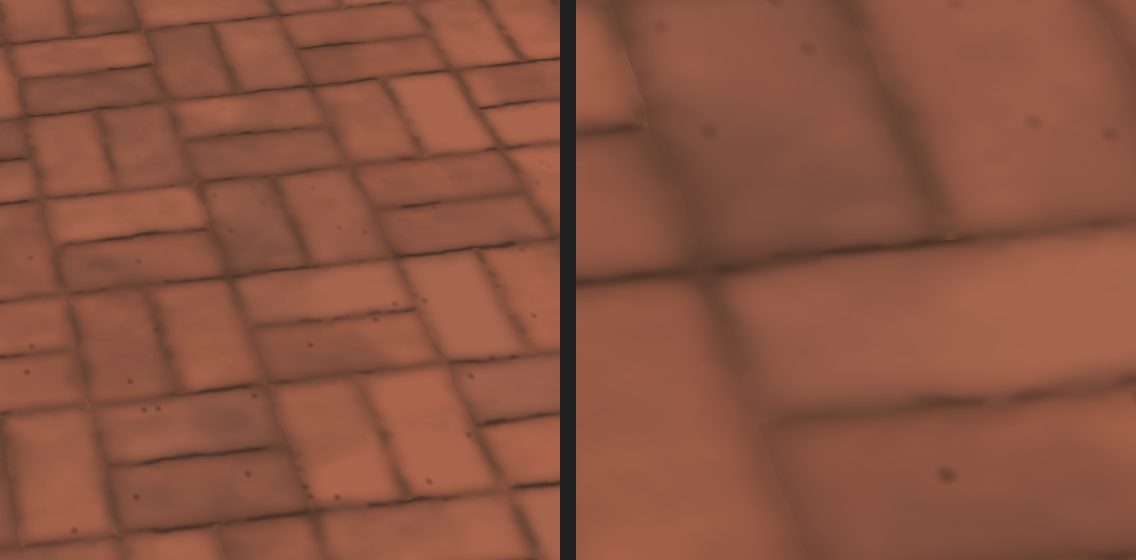
Left, the full canvas; right, a detail of the centre.
Write a WebGL 2 fragment shader that draws this texture.

```glsl
#version 300 es
precision highp float;

uniform vec2 u_resolution;
out vec4 fragColor;

float hash(vec2 p) {
    return fract(sin(dot(p, vec2(127.1, 311.7))) * 43758.5);
}

// Cellular noise: x = blended cell value, y = distance to nearest point, z = its id
vec3 cells(vec2 p) {
    vec2 base = floor(p);
    float sum = 0.0, total = 0.0, nearest = 9.0, id = 0.0;
    for (int j = -1; j <= 1; j++) {
        for (int i = -1; i <= 1; i++) {
            vec2 cell = base + vec2(i, j);
            vec2 point = cell + vec2(hash(cell), hash(cell + 37.3));
            float d = distance(p, point);
            float value = hash(cell + 71.9);
            float weight = exp(-5.0 * d * d);
            sum += value * weight;
            total += weight;
            if (d < nearest) {
                nearest = d;
                id = value;
            }
        }
    }
    return vec3(sum / total, nearest, id);
}

// Soft line profile around an edge
float band(float distanceToEdge, float width) {
    float t = distanceToEdge / width;
    return exp(-t * t);
}

// Canvas position (y down) to paving coordinates, one unit per block
vec2 toPaving(vec2 p) {
    vec2 tilt = vec2(0.002, -0.0611);
    mat2 plane = mat2(vec2(0.2415, -0.0262) - tilt.x * p,
                      vec2(0.0268, 0.1165) - tilt.y * p);
    return inverse(plane) * (p - vec2(0.0135, 0.0805));
}

void main() {
    vec2 uv = gl_FragCoord.xy / u_resolution;
    vec2 paving = toPaving(vec2(uv.x, 1.0 - uv.y));

    float broad = cells(paving * 2.3 + 5.0).x - 0.5;
    float medium = cells(paving * 6.0).x - 0.5;
    float fine = cells(paving * 17.0).x - 0.5;

    // Worn edges: a slight drift and a finer raggedness
    vec2 drift = vec2(sin(paving.y * 7.0 + paving.x * 3.0), sin(paving.x * 6.0 + paving.y * 4.0));
    vec2 worn = paving + 0.004 * drift + 0.02 * vec2(medium, -medium) + 0.014 * vec2(-fine, fine);

    // Basket weave: pairs of bricks that turn from block to block
    vec2 block = floor(worn);
    vec2 inner = worn - block;
    bool lying = mod(block.x + block.y, 2.0) < 0.5;
    float second = floor((lying ? inner.y : inner.x) * 2.0);
    vec2 halfSize = lying ? vec2(0.5, 0.25) : vec2(0.25, 0.5);
    vec2 center = lying ? vec2(0.5, 0.25 + 0.5 * second) : vec2(0.25 + 0.5 * second, 0.5);
    vec2 edge = halfSize - abs(inner - center);
    vec2 brickId = block * 2.0 + second * vec2(0.37, 1.0);

    // Fired clay: tone per brick with soft mottling
    float tone = 0.66 + 0.75 * (hash(brickId + 3.1) - 0.5);
    tone += 0.75 * broad + 0.35 * medium + 0.12 * fine + 0.25 * (uv.x - 0.5);
    vec3 color = mix(vec3(0.48, 0.3, 0.235), vec3(0.66, 0.385, 0.29), clamp(tone, -0.15, 1.1));
    color = mix(color, color.ggg * vec3(1.5, 1.0, 0.83), 0.3 * hash(brickId + 8.7));

    // A few faint pits, more of them towards the viewer
    vec3 pit = cells(paving * vec2(11.0, 8.0) + 19.0);
    float pitted = step(0.95, pit.z) * (1.0 - smoothstep(0.0, 0.32, pit.y));
    color *= 1.0 - 0.26 * pitted * smoothstep(1.0, 0.2, uv.y);

    // Rounded shoulders shade gently into the joints
    float shoulder = length(max(0.13 - edge, 0.0));
    color *= 1.0 - 0.13 * smoothstep(0.0, 0.15, shoulder);

    // Grime comes and goes along the joints
    float grime = smoothstep(-0.3, 0.34, cells(paving * 4.5 + 43.0).x - 0.5 + 0.4 * fine);
    float steep = band(edge.x, 0.038) * smoothstep(-0.02, 0.05, edge.y);
    float fade = smoothstep(-0.02, 0.05, edge.x);
    color = mix(color, vec3(0.38, 0.255, 0.195), (0.2 + 0.55 * grime) * steep);
    color = mix(color, vec3(0.39, 0.255, 0.195), 0.5 * band(edge.y, 0.04) * fade);
    color = mix(color, vec3(0.27, 0.18, 0.14), 0.85 * grime * band(edge.y, 0.019) * fade);

    // Dirt gathers where blocks meet
    float crossing = band(length(worn - round(worn)), 0.06);
    color = mix(color, vec3(0.3, 0.21, 0.16), 0.6 * crossing * grime);

    fragColor = vec4(color, 1.0);
}
```
